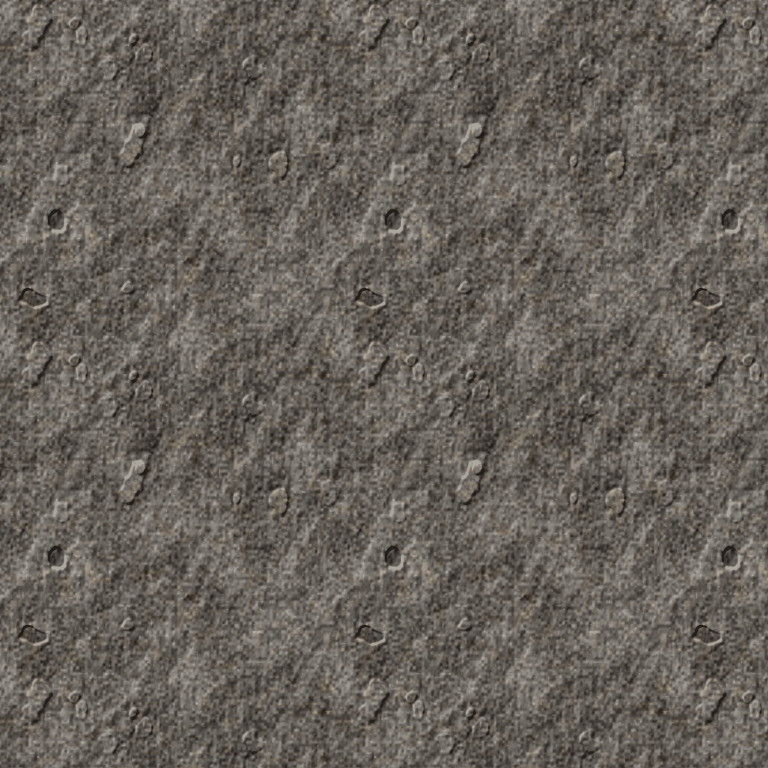
This texture is drawn by a three.js fragment shader. Its source:

```glsl
// Rough grey-brown rock face, tiled 2.28 times across and down from the top left.
// A wrapping height field of slanted noise, chips and pits is lit from the upper
// left by a finite difference, then mottled and dusted with fine mineral grain.

varying vec2 vUv;

float hash(vec2 p) {
  return fract(sin(dot(p, vec2(127.1, 311.7))) * 43758.5453);
}

// Value noise whose lattice wraps every n cells
float tileNoise(vec2 p, float n) {
  vec2 i = floor(p);
  vec2 f = fract(p);
  f = f * f * (3.0 - 2.0 * f);
  vec2 a = floor(mod(i + 0.5, n));
  vec2 b = floor(mod(i + 1.5, n));
  return mix(mix(hash(a + n), hash(vec2(b.x, a.y) + n), f.x),
             mix(hash(vec2(a.x, b.y) + n), hash(b + n), f.x), f.y);
}

// Integer shear: stretches the noise along a steep diagonal and still wraps
vec2 slant(vec2 p) {
  return vec2(2.0 * p.x - p.y, p.x + p.y);
}

// Raised plate with a ragged rim and a shallow hollow around it
float chip(vec2 p, vec2 centre, vec2 radius, float ragged) {
  vec2 d = fract(p - centre + 0.5) - 0.5;
  d = vec2(d.x * 0.95 - d.y * 0.3, d.x * 0.3 + d.y * 0.95) / radius;
  float r = length(d) + ragged;
  return 1.0 - smoothstep(0.75, 1.1, r) - 0.35 * exp(-8.0 * (r - 1.3) * (r - 1.3));
}

float rockHeight(vec2 p) {
  // Slanted octaves
  float h = 0.0;
  float amp = 1.0;
  float n = 7.0;
  for (int i = 0; i < 4; i++) {
    h += amp * tileNoise(slant(p) * n, n);
    amp *= 0.58;
    n *= 2.0;
  }

  // Two large chips and two dark pits
  float ragged = 0.9 * (tileNoise(p * 37.0, 37.0) - 0.5);
  h += 0.55 * chip(p, vec2(0.105, 0.93), vec2(0.036, 0.060), ragged);
  h += 0.60 * chip(p, vec2(0.400, 0.576), vec2(0.034, 0.066), ragged);
  h -= 0.75 * chip(p, vec2(0.170, 0.345), vec2(0.022, 0.036), ragged);
  h -= 0.65 * chip(p, vec2(0.095, 0.115), vec2(0.034, 0.024), ragged);

  // Scattered small flakes
  for (int i = 0; i < 12; i++) {
    float k = float(i);
    vec2 centre = vec2(hash(vec2(k, 3.7)), hash(vec2(k, 8.2)));
    float size = mix(0.014, 0.030, hash(vec2(k, 5.1)));
    h += 0.38 * chip(p, centre, size * vec2(1.0, 1.25), ragged);
  }
  return h;
}

void main() {
  vec2 p = vec2(vUv.x, vUv.y - 1.0) * 2.28;

  // Relief lit from the upper left, with darker hollows
  float h = rockHeight(p);
  float slope = h - rockHeight(p + vec2(-0.0042, 0.0056));
  float tone = 0.39 + 1.3 * slope + 0.34 * (h - 1.05);

  // Broad mottling, mineral grain and pale specks
  float mottle = tileNoise(p * 5.0, 5.0);
  float grain = tileNoise(p * 113.0, 113.0);
  float speck = tileNoise(p * 89.0, 89.0);
  tone += 0.16 * (mottle - 0.5) + 0.75 * (grain - 0.5);
  tone += 0.30 * smoothstep(0.78, 0.98, speck);

  vec3 shadowStone = vec3(0.25, 0.23, 0.21);
  vec3 paleStone = vec3(0.60, 0.58, 0.55);
  vec3 colour = mix(shadowStone, paleStone, clamp(tone, -0.32, 1.2));

  // Faint rusty patches
  float rust = smoothstep(0.6, 0.95, tileNoise(p * 43.0, 43.0));
  colour *= mix(vec3(1.0), vec3(1.02, 0.98, 0.92), rust);

  gl_FragColor = vec4(colour, 1.0);
}
```
